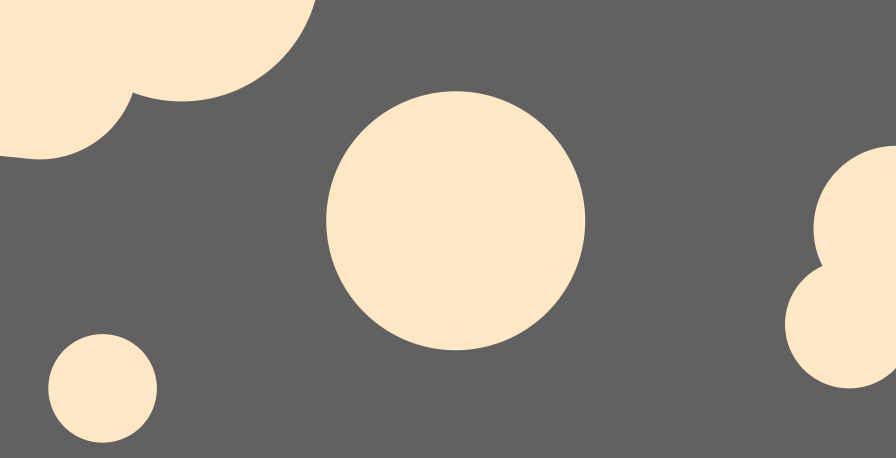
Reproduce this background procedurally as a WebGL 2 fragment shader.

```glsl
#version 300 es
precision highp float;
// Flat cream discs on a grey ground: one large, one small, and two clusters
// running off the edges. The discs and one capsule are joined as distance
// functions, measured in canvas heights from the lower left corner.

uniform vec2 u_resolution;
out vec4 fragColor;

const vec3 GROUND = vec3(0.38, 0.38, 0.38);
const vec3 CREAM = vec3(1.0, 0.91, 0.765);

// Each disc holds its centre in xy and its radius in z.
const int DISC_COUNT = 5;
const vec3 DISCS[DISC_COUNT] = vec3[DISC_COUNT](
    vec3(0.995, 0.518, 0.2827),   // large centre
    vec3(0.224, 0.152, 0.1185),   // small lower left
    vec3(0.397, 1.081, 0.3025),   // upper left cluster
    vec3(1.957, 0.501, 0.1807),   // right cluster, upper
    vec3(1.854, 0.292, 0.1400)    // right cluster, lower
);

// Rounded end of the upper left cluster, leaving through the left edge.
const vec2 CAPSULE_TIP = vec2(0.0865, 0.867);
const vec2 CAPSULE_TAIL = vec2(-0.168, 0.893);
const float CAPSULE_RADIUS = 0.215;

float discDistance(vec2 p, vec3 disc) {
    return length(p - disc.xy) - disc.z;
}

float capsuleDistance(vec2 p, vec2 a, vec2 b, float radius) {
    vec2 axis = b - a;
    float along = clamp(dot(p - a, axis) / dot(axis, axis), 0.0, 1.0);
    return length(p - a - axis * along) - radius;
}

void main() {
    vec2 p = gl_FragCoord.xy / u_resolution.y;

    // Union of all shapes
    float d = capsuleDistance(p, CAPSULE_TIP, CAPSULE_TAIL, CAPSULE_RADIUS);
    for (int i = 0; i < DISC_COUNT; i++) {
        d = min(d, discDistance(p, DISCS[i]));
    }

    // Edge smoothed over one pixel
    float coverage = clamp(0.5 - d * u_resolution.y, 0.0, 1.0);
    fragColor = vec4(mix(GROUND, CREAM, coverage), 1.0);
}
```
